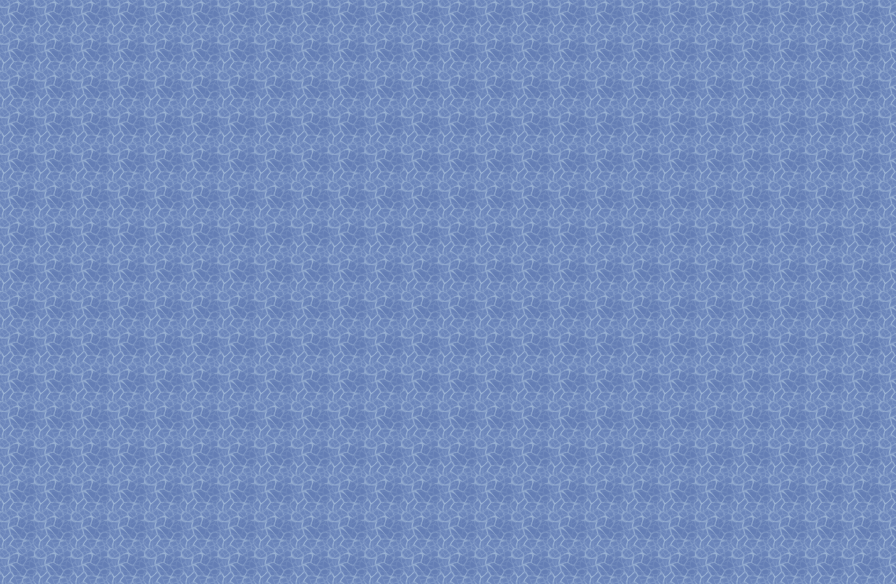
This texture is drawn by a WebGL 2 fragment shader. Its source:

```glsl
#version 300 es
precision highp float;

uniform vec2 u_resolution;
out vec4 outColor;

#define REPEATS vec2(24.4, 15.9)
#define TILE_SHIFT vec2(-0.17, 0.02)
#define COARSE_CELLS 4.0
#define FINE_CELLS 7.0
#define GLINT_CELLS 6.0
#define LINE_WIDTH 0.22
#define WARP 0.035
#define SAMPLES 3
#define DEEP_BLUE vec3(0.392, 0.493, 0.709)
#define PALE_BLUE vec3(0.424, 0.526, 0.735)
#define FOAM vec3(0.72, 0.81, 0.89)

const float TAU = 6.2831853;

vec2 hash2(vec2 p) {
    vec3 q = fract(p.xyx * vec3(0.1031, 0.1030, 0.0973));
    q += dot(q, q.yzx + 33.33);
    return fract((q.xx + q.yz) * q.zy);
}

// Smooth noise that wraps at the tile edge
float wrappedNoise(vec2 tile, float cells) {
    vec2 p = tile * cells;
    vec2 cell = floor(p);
    vec2 f = smoothstep(0.0, 1.0, p - cell);
    float a = hash2(mod(cell, cells)).x;
    float b = hash2(mod(cell + vec2(1.0, 0.0), cells)).x;
    float c = hash2(mod(cell + vec2(0.0, 1.0), cells)).x;
    float d = hash2(mod(cell + 1.0, cells)).x;
    return mix(mix(a, b, f.x), mix(c, d, f.x), f.y);
}

// Gap between the two nearest cell points; the cells wrap at the tile edge
float cellGap(vec2 tile, float cells, float seed) {
    vec2 p = tile * cells;
    vec2 base = floor(p);
    float nearest = 8.0;
    float second = 8.0;
    for (int y = -1; y <= 1; y++) {
        for (int x = -1; x <= 1; x++) {
            vec2 cell = base + vec2(x, y);
            vec2 point = cell + 0.05 + 0.9 * hash2(mod(cell, cells) + seed);
            float d = distance(p, point);
            second = min(second, max(nearest, d));
            nearest = min(nearest, d);
        }
    }
    return second - nearest;
}

// Bright web of light along the cell borders
float web(vec2 tile, float cells, float seed, float width) {
    return 1.0 - smoothstep(0.0, width, cellGap(tile, cells, seed));
}

vec3 waterTile(vec2 p) {
    vec2 tile = fract(p);

    // Periodic bending of the lines
    vec2 bent = tile + WARP * sin(TAU * (2.0 * tile.yx + vec2(0.1, 0.4)));

    // Darker pool in the middle, paler toward the tile edges
    vec2 swell = 0.5 - 0.5 * cos(TAU * tile);
    float pool = smoothstep(0.1, 0.9, sqrt(swell.x * swell.y));
    vec3 color = mix(PALE_BLUE, DEEP_BLUE, pool);

    // Ripples broken into bright glints, with finer ones around the pool
    float glint = smoothstep(0.15, 0.85, wrappedNoise(tile, GLINT_CELLS));
    float coarse = web(bent, COARSE_CELLS, 11.0, LINE_WIDTH);
    float fine = web(bent, FINE_CELLS, 37.0, LINE_WIDTH * 1.3);
    float light = coarse * mix(0.25, 1.0, glint) * mix(0.66, 0.54, pool);
    light += fine * mix(1.3, 0.5, glint) * mix(0.2, 0.14, pool);
    return mix(color, FOAM, clamp(light, 0.0, 1.0));
}

void main() {
    // Average a small grid of samples to smooth the thin lines
    vec3 sum = vec3(0.0);
    for (int j = 0; j < SAMPLES; j++) {
        for (int i = 0; i < SAMPLES; i++) {
            vec2 offset = (vec2(i, j) + 0.5) / float(SAMPLES) - 0.5;
            vec2 uv = (gl_FragCoord.xy + offset) / u_resolution;
            sum += waterTile(uv * REPEATS + TILE_SHIFT);
        }
    }
    outColor = vec4(sum / float(SAMPLES * SAMPLES), 1.0);
}
```
